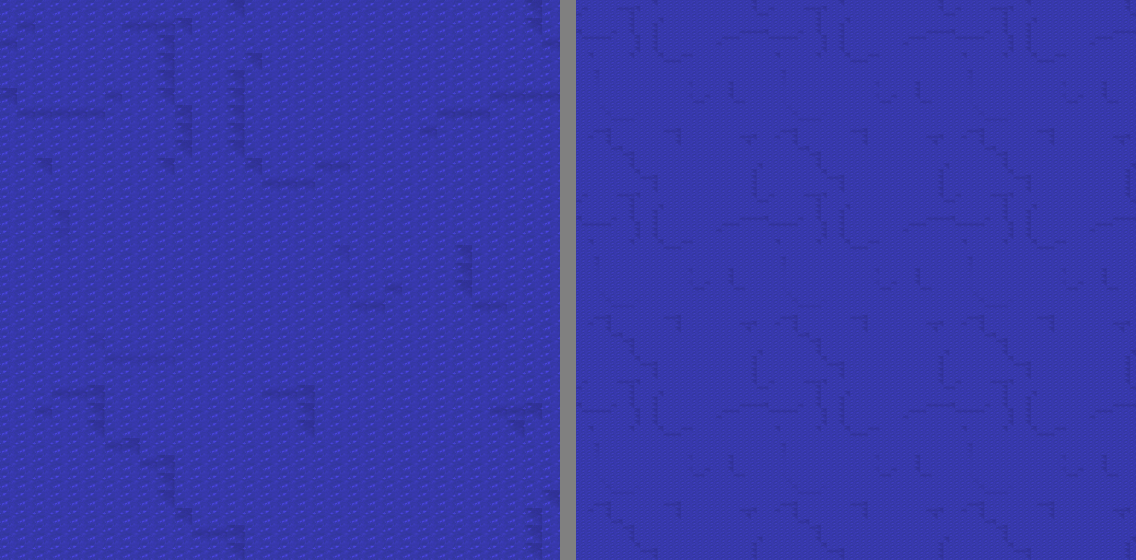
Left: one tile. Right: repeated 3 by 3.
Reproduce this texture procedurally as a three.js fragment shader.

```glsl
varying vec2 vUv;

const float TILES = 32.0;          // repeats of the water tile across the canvas
const float TEXELS = 16.0;         // grain cells along one tile
const float STREAK_SLOPE = 0.5;    // rise of the ripples per unit across
const vec2 STREAK_SIZE = vec2(4.0, 2.0);
const float GRAIN_SHARE = 0.45;
const float RIPPLE_CONTRAST = 1.9;
const vec2 DASH_HALF = vec2(3.0, 1.0);
const vec2 SPARK_OFFSET = vec2(1.6, 0.6);
const float DASH_FALLOFF = 1.1;
const float SPARK_FALLOFF = 0.9;
const float FAINT_DASH = 0.4;      // strength of every second dash
const float SHELF_CELLS = 4.0;     // size of the depth shelves
const float SHELF_LEVELS = 4.0;
const float SHADE_DEPTH = 0.12;
const vec3 DEEP = vec3(0.196, 0.216, 0.607);
const vec3 LIGHT = vec3(0.223, 0.222, 0.700);
const vec3 GLINT = vec3(0.300, 0.277, 0.910);

float hash(vec2 p) {
  vec3 q = fract(vec3(p.xyx) * 0.1031);
  q += dot(q, q.yzx + 33.33);
  return fract((q.x + q.y) * q.z);
}

// Value noise that wraps after a whole number of cells
float wrapNoise(vec2 p, vec2 period, float seed) {
  vec2 cell = floor(p);
  vec2 f = fract(p);
  f = f * f * (3.0 - 2.0 * f);
  vec2 a = mod(cell, period) + seed;
  vec2 b = mod(cell + 1.0, period) + seed;
  return mix(mix(hash(a), hash(vec2(b.x, a.y)), f.x),
             mix(hash(vec2(a.x, b.y)), hash(b), f.x), f.y);
}

// Shortest offset between points on a repeating tile
vec2 wrapOffset(vec2 d) {
  return mod(d + 0.5 * TEXELS, TEXELS) - 0.5 * TEXELS;
}

float segmentDistance(vec2 p, vec2 halfAxis) {
  float along = clamp(dot(p, halfAxis) / dot(halfAxis, halfAxis), -1.0, 1.0);
  return length(p - halfAxis * along);
}

// Slanted dashes broken up by the grain, strong and faint in turn
float glints(vec2 p, float grain) {
  float glow = 0.0;
  float broken = 0.12 + 0.88 * smoothstep(0.2, 0.95, grain);
  for (int i = 0; i < 4; i++) {
    float row = float(i);
    float faint = mod(row, 2.0);
    vec2 jitter = vec2(hash(vec2(row, 5.0)), hash(vec2(row, 9.0))) - 0.5;
    vec2 offset = wrapOffset(p - vec2(4.5 + 7.0 * row, 3.5 + 4.0 * row) - jitter);
    float dash = segmentDistance(offset, DASH_HALF * (1.0 - 0.4 * faint));
    float spark = length(offset - SPARK_OFFSET);
    float light = max(exp(-dash * dash * DASH_FALLOFF) * broken,
                      exp(-spark * spark * SPARK_FALLOFF));
    glow = max(glow, light * mix(1.0, FAINT_DASH, faint));
  }
  return glow;
}

// Depth of a whole tile, in steps
float shelfLevel(vec2 tile) {
  vec2 p = tile / TILES * SHELF_CELLS;
  float depth = mix(wrapNoise(p, vec2(SHELF_CELLS), 19.0),
                    wrapNoise(p * 2.0, vec2(SHELF_CELLS * 2.0), 47.0), 0.3);
  return floor(depth * SHELF_LEVELS + 0.5);
}

// Faint sawtooth shade where a shelf drops to its neighbour
float shelfShade(vec2 p) {
  vec2 tile = floor(p);
  vec2 f = fract(p);
  float here = shelfLevel(tile);
  float dropRight = step(0.5, here - shelfLevel(tile + vec2(1.0, 0.0)));
  float dropUp = step(0.5, here - shelfLevel(tile + vec2(0.0, 1.0)));
  float side = dropRight * smoothstep(0.5, 1.5, f.x + f.y)
             * (1.0 - smoothstep(0.94, 1.0, f.x));
  float top = dropUp * smoothstep(0.0, 0.6, f.y) * (1.0 - smoothstep(0.5, 1.0, f.y))
            * (0.5 + 0.5 * f.x);
  float strength = wrapNoise(p / TILES * SHELF_CELLS, vec2(SHELF_CELLS), 83.0);
  return max(side, top) * smoothstep(0.25, 0.65, strength);
}

void main() {
  vec2 tilePos = vUv * TILES;
  vec2 texel = tilePos * TEXELS;

  // Ripples and grain, alike in every tile
  vec2 sheared = vec2(texel.x, texel.y - STREAK_SLOPE * texel.x) / STREAK_SIZE;
  float streak = wrapNoise(sheared, vec2(4.0), 7.0);
  float grain = wrapNoise(texel - 0.5, vec2(TEXELS), 31.0);
  float ripple = (mix(streak, grain, GRAIN_SHARE) - 0.5) * RIPPLE_CONTRAST + 0.5;
  vec3 color = mix(DEEP, LIGHT, clamp(ripple, 0.0, 1.0));

  // Highlights, then the large soft shading
  float glow = glints(mod(texel, TEXELS), grain);
  color = mix(color, GLINT, clamp(glow, 0.0, 1.0));
  color *= 1.0 - SHADE_DEPTH * shelfShade(tilePos);

  gl_FragColor = vec4(color, 1.0);
}
```
